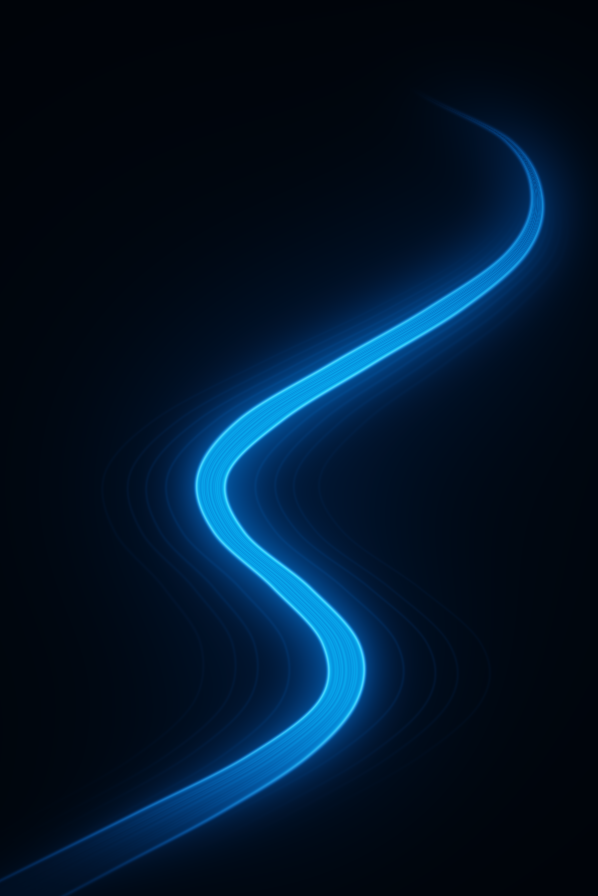
Write a Shadertoy shader that draws this background.

```glsl
// A luminous blue ribbon winding down a dark backdrop, with faint echo lines.
// A spline gives the ribbon centre and half width at each depth; rims, fibres
// and halos add up as light, and an exponential film curve turns it to colour.

const float TOP = 0.1406;      // depth of the first knot, in canvas widths
const float SPACING = 0.09375; // depth between knots
const int KNOTS = 17;

// Ribbon centre and horizontal half width, from top to bottom.
const vec2 RIBBON[KNOTS] = vec2[KNOTS](
    vec2(0.684, 0.005), vec2(0.848, 0.006), vec2(0.898, 0.009),
    vec2(0.865, 0.017), vec2(0.746, 0.030), vec2(0.588, 0.035),
    vec2(0.436, 0.037), vec2(0.355, 0.0245), vec2(0.383, 0.0255),
    vec2(0.488, 0.031), vec2(0.570, 0.0305), vec2(0.566, 0.0315),
    vec2(0.465, 0.051), vec2(0.301, 0.070), vec2(0.119, 0.076),
    vec2(-0.063, 0.082), vec2(-0.244, 0.088));

const vec3 FILM = vec3(0.025, 0.88, 2.1);       // exposure per channel
const vec3 RIM_TINT = vec3(0.24, 0.08, 0.02);   // whitens the hottest rims

vec2 knot(int i) {
    return RIBBON[clamp(i, 0, KNOTS - 1)];
}

// Catmull-Rom interpolation of centre and half width.
vec2 ribbonAt(float depth) {
    float s = clamp((depth - TOP) / SPACING, 0.0, float(KNOTS) - 1.01);
    int i = int(s);
    float t = fract(s);
    vec2 a = knot(i - 1), b = knot(i), c = knot(i + 1), d = knot(i + 2);
    return b + 0.5 * t * (c - a + t * (2.0 * a - 5.0 * b + 4.0 * c - d
             + t * (3.0 * (b - c) + d - a)));
}

float bell(float d, float width) {
    return exp(-d * d / (width * width));
}

float fadeIn(float depth) {
    return smoothstep(0.14, 0.38, depth) * mix(0.5, 1.0, smoothstep(0.35, 0.65, depth));
}

float fadeOut(float depth) {
    return 1.0 - 0.9 * smoothstep(1.14, 1.5, depth);
}

// Light scattered around the ribbon, summed along its length.
float halo(vec2 p) {
    const int STEPS = 52;
    float sum = 0.0;
    vec2 last = vec2(ribbonAt(TOP).x, TOP);
    for (int i = 1; i <= STEPS; i++) {
        float depth = mix(TOP, 1.6, float(i) / float(STEPS));
        vec2 here = vec2(ribbonAt(depth).x, depth);
        float d = distance(p, 0.5 * (here + last));
        float power = fadeIn(depth) * fadeOut(depth) * distance(here, last);
        sum += power * (1.9 * bell(d, 0.07) + 0.17 * bell(d, 0.2));
        last = here;
    }
    return sum;
}

// Fine lengthwise strands across the ribbon, u from -1 to 1.
float fibres(float u, float depth) {
    float a = sin(u * 17.0 + 2.0 * sin(u * 5.0 + depth));
    float b = sin(u * 39.0 - 1.5 * sin(u * 8.0) + depth * 2.0);
    return 0.86 + 0.09 * a + 0.07 * b;
}

// Thin echo lines beside the ribbon that spread out with depth.
float echoes(float offset, float depth, float facing) {
    float spread = smoothstep(0.15, 0.75, depth) * mix(1.0, 1.35, smoothstep(0.8, 1.15, depth));
    float sum = 0.0;
    for (int i = 0; i < 4; i++) {
        float k = float(i);
        float shift = 0.072 + 0.035 * k + 0.004 * sin(k * 4.0 + depth * 3.0);
        float d = (abs(offset) - shift * spread) * facing;
        sum += bell(d, 0.0024) * (1.0 - 0.2 * k);
    }
    float ends = smoothstep(0.3, 0.6, depth) * (1.0 - smoothstep(1.1, 1.45, depth));
    return 0.045 * sum * ends;
}

void mainImage(out vec4 fragColor, in vec2 fragCoord) {
    // Canvas is 1 wide and 1.5 deep, measured from the top.
    vec2 uv = fragCoord / iResolution.xy;
    vec2 p = vec2(uv.x, 1.5 * (1.0 - uv.y));
    float pixel = 1.0 / iResolution.x;

    // Position relative to the ribbon.
    vec2 ribbon = ribbonAt(p.y);
    float slope = (ribbonAt(p.y + 0.004).x - ribbonAt(p.y - 0.004).x) / 0.008;
    float facing = inversesqrt(1.0 + slope * slope);
    float offset = p.x - ribbon.x;
    float edge = (abs(offset) - ribbon.y) * facing;
    float rise = fadeIn(p.y), fall = fadeOut(p.y);

    // Body, rims and close bloom.
    float body = smoothstep(pixel, -pixel, edge) * fibres(offset / ribbon.y, p.y);
    float rim = bell(edge, max(0.003, pixel)) * rise * fall;
    float bloom = exp(-max(edge, 0.0) / 0.014) * rise * fall;

    // Backdrop, dimmer towards the corners.
    float light = 0.015 + 0.025 * bell(distance(p, vec2(0.5, 0.8)), 0.6);
    light += halo(p) + echoes(offset, p.y, facing);
    light += 0.72 * body * rise * fall * fall + 0.75 * rim + 0.13 * bloom;

    vec3 colour = 1.0 - exp(-light * FILM) + RIM_TINT * rim * rim;
    fragColor = vec4(colour, 1.0);
}
```
